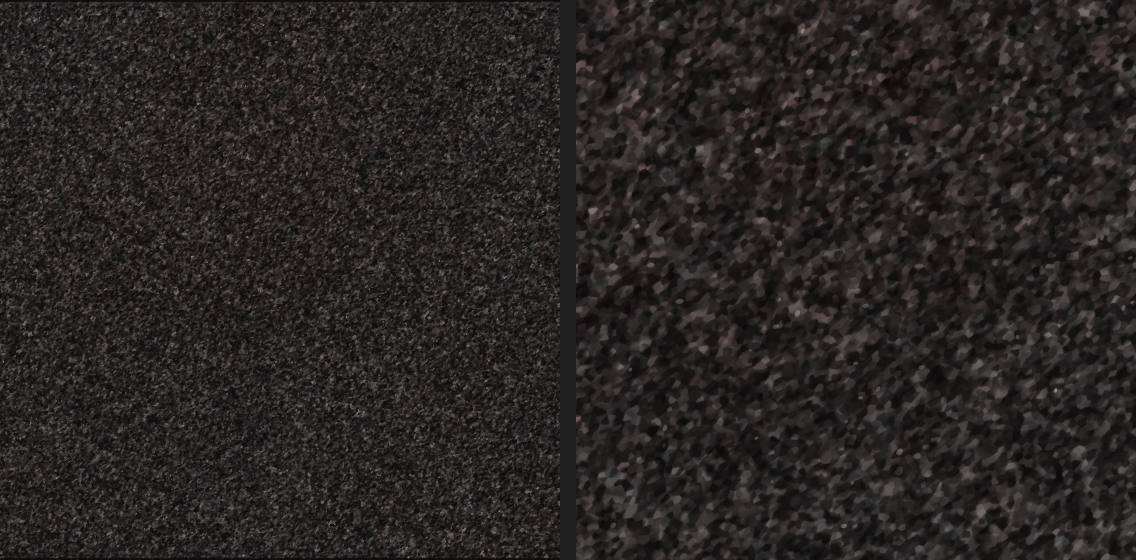
Left, the full canvas; right, a detail of the centre.
Write a three.js fragment shader that draws this texture.

```glsl
// Dark polished granite: three sizes of soft cellular grain, stretched along a
// rising diagonal, set the brightness; pale flakes and tiny glints lie on top.
// Layered sines shift the stone between rust and slate; thin dark rims close it.
varying vec2 vUv;

vec3 hash3(vec2 p) {
  vec3 q = fract(p.xyx * vec3(0.1031, 0.1030, 0.0973));
  q += dot(q, q.yxz + 33.33);
  return fract((q.xxy + q.yzz) * q.zyx);
}

// Soft cellular noise: x is the grain tone, y an independent grain tint
vec2 grains(vec2 p, float seed) {
  vec2 cell = floor(p);
  vec2 sum = vec2(0.0);
  float total = 0.0;
  for (int j = -1; j <= 1; j++) {
    for (int i = -1; i <= 1; i++) {
      vec2 id = cell + vec2(float(i), float(j));
      vec3 rnd = hash3(id + seed);
      vec2 d = p - id - rnd.xy;
      float weight = exp(-10.0 * dot(d, d));
      sum += weight * vec2(rnd.z, hash3(id + seed + 71.0).x);
      total += weight;
    }
  }
  return sum / total;
}

// Sparse ragged spots: returns coverage times a random strength
float flecks(vec2 p, float chance, float radius, float ragged) {
  vec2 cell = floor(p);
  float cover = 0.0;
  for (int j = -1; j <= 1; j++) {
    for (int i = -1; i <= 1; i++) {
      vec2 id = cell + vec2(float(i), float(j));
      vec3 place = hash3(id + 19.0);
      vec3 form = hash3(id + 137.0);
      vec2 d = p - id - place.xy;
      d.y += (form.z - 0.5) * d.x;
      float size = radius * (0.55 + 0.6 * form.x);
      float spot = 1.0 - smoothstep(0.65, 1.2, length(d) / size + ragged);
      cover = max(cover, spot * step(place.z, chance) * (0.4 + 0.6 * form.y));
    }
  }
  return cover;
}

// Broad drifting variation, roughly -1 to 1
float drift(vec2 p) {
  float a = sin(p.x * 7.0 + 2.1 * sin(p.y * 5.0 + 0.6));
  float b = sin(p.y * 11.0 - p.x * 6.0 + 1.8 * sin(p.x * 9.0));
  float c = sin(p.x * 23.0 + p.y * 17.0 + 2.0 * sin(p.y * 19.0));
  return 0.45 * a + 0.35 * b + 0.2 * c;
}

void main() {
  // Diagonal frame, compressed so that grains lengthen up to the right
  vec2 along = vec2(0.75, 0.66);
  vec2 p = vec2(dot(vUv, along) * 0.86, dot(vUv, vec2(-along.y, along.x)) * 1.16);

  // Grain brightness in the log domain gives many darks and few lights
  vec2 coarse = grains(p * 88.0, 3.0);
  vec2 medium = grains(p * 170.0, 41.0);
  vec2 fine = grains(p * 275.0, 89.0);
  float tone = 0.42 * coarse.x + 1.0 * medium.x + 1.2 * fine.x - 1.31;
  float light = 0.137 * exp(tone + 0.04 * drift(vUv * 0.8 + 4.0));

  // Rust gathers around the upper middle, slate towards the sides
  vec2 fromRust = (vUv - vec2(0.46, 0.66)) * vec2(1.7, 2.0);
  float rust = exp(-2.5 * dot(fromRust, fromRust)) + 0.45 * drift(vUv);
  float redGrain = smoothstep(0.45, 0.8, 0.5 * (coarse.y + medium.y) + 0.1 * rust);
  float blueGrain = smoothstep(0.45, 0.75, 0.5 * (medium.y + fine.y) - 0.1 * rust);
  vec3 tint = vec3(1.05, 0.985, 0.95);
  tint = mix(tint, vec3(1.2, 0.92, 0.88), redGrain * clamp(0.3 + 0.5 * rust, 0.1, 0.8));
  tint = mix(tint, vec3(0.96, 1.0, 1.02), blueGrain * 0.6);
  vec3 color = light * tint + vec3(0.003, 0.0, 0.0);

  // Pale mineral flakes and small bright glints
  float flake = flecks(p * 56.0, 0.07, 0.34, 0.8 * (0.5 - medium.x));
  color = mix(color, vec3(0.29, 0.28, 0.27) * (0.7 + 0.5 * fine.x), 0.6 * flake);
  float glint = flecks(p * 140.0 + 31.0, 0.03, 0.25, 0.0);
  color += vec3(0.24, 0.23, 0.22) * glint;

  // Faint lit edge under the top rim, then dark rims above and below
  float edge = 1.0 - smoothstep(0.0005, 0.002, abs(vUv.y - 0.9945));
  color = mix(color, vec3(0.20, 0.185, 0.18), 0.45 * edge);
  float rim = max(smoothstep(0.9955, 0.998, vUv.y), 1.0 - smoothstep(0.002, 0.005, vUv.y));
  color = mix(color, vec3(0.05, 0.035, 0.04), 0.85 * rim);

  gl_FragColor = vec4(color, 1.0);
}
```
